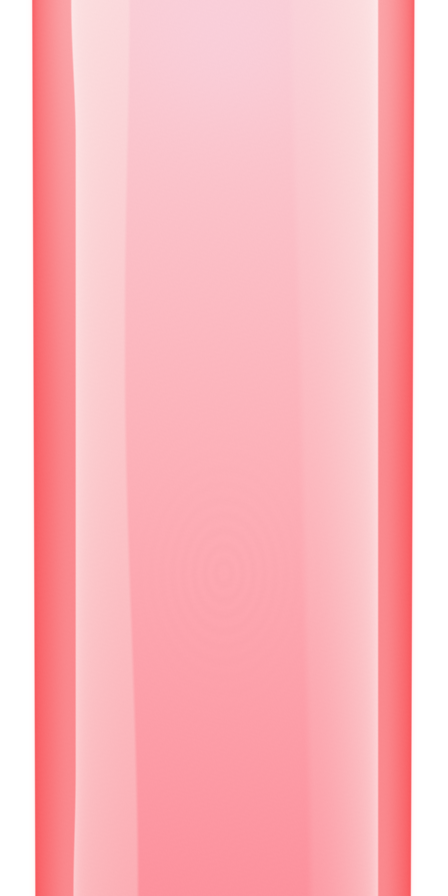
Give the GLSL for this background, as a WebGL 2 fragment shader.

```glsl
#version 300 es
precision highp float;
uniform vec2 u_resolution;
out vec4 outColor;

// Colours
const vec3 PAPER = vec3(1.0);
const vec3 CORE_TOP = vec3(0.980, 0.805, 0.835);
const vec3 CORE_MID = vec3(0.990, 0.695, 0.725);
const vec3 CORE_BOTTOM = vec3(0.990, 0.570, 0.615);
const vec3 SHEEN_TOP = vec3(0.985, 0.865, 0.870);
const vec3 SHEEN_MID = vec3(0.985, 0.800, 0.810);
const vec3 SHEEN_BOTTOM = vec3(0.985, 0.715, 0.735);
const vec3 SIDE_INNER = vec3(0.980, 0.535, 0.555);
const vec3 SIDE_OUTER = vec3(0.980, 0.410, 0.430);
const vec3 RIM = vec3(0.970, 0.290, 0.310);
const vec3 GLOW = vec3(0.975, 0.815, 0.865);

// Layout, as fractions of the canvas
const vec2 BODY_TOP = vec2(0.072, 0.925);
const vec2 BODY_BOTTOM = vec2(0.079, 0.917);
const vec2 PANEL = vec2(0.169, 0.844);
const vec2 CORE_EDGE_MID = vec2(0.279, 0.673);
const vec2 GLOW_CENTER = vec2(0.50, 0.97);
const vec2 RIPPLE_CENTER = vec2(0.50, 0.36);
const float RIM_WIDTH = 0.008;
const float GRAIN = 0.006;
const float RIPPLE = 0.004;

// Vertical blend through three colours
vec3 ramp(vec3 low, vec3 mid, vec3 high, float y) {
  return y < 0.5 ? mix(low, mid, y * 2.0) : mix(mid, high, y * 2.0 - 1.0);
}

// Smooth step of the given half width around an edge
float edge(float at, float x, float softness) {
  return smoothstep(at - softness, at + softness, x);
}

// Fine woven texture from layered sines
float grain(vec2 p) {
  float sum = 0.0;
  for (int i = 0; i < 4; i++) {
    p = mat2(0.8, 0.6, -0.6, 0.8) * p * 1.37;
    sum += sin(p.x + 1.7 * sin(p.y)) * cos(p.y * 0.9);
  }
  return sum * 0.25;
}

void main() {
  vec2 uv = gl_FragCoord.xy / u_resolution;
  float aa = 1.0 / u_resolution.x;

  // Slightly tapering outline and bowed panel borders
  vec2 body = mix(BODY_BOTTOM, BODY_TOP, uv.y);
  vec2 panel = PANEL;
  panel.x -= 0.010 * smoothstep(0.84, 1.0, uv.y) + 0.005 * smoothstep(0.14, 0.0, uv.y);
  vec2 core = CORE_EDGE_MID;
  core.x += 0.029 * smoothstep(0.6, 0.0, uv.y) + 0.010 * smoothstep(0.65, 1.0, uv.y);
  core.y += 0.020 * smoothstep(0.6, 0.0, uv.y) - 0.022 * smoothstep(0.5, 1.0, uv.y);

  // Centre with a faint glow at the top
  vec3 color = ramp(CORE_BOTTOM, CORE_MID, CORE_TOP, uv.y);
  vec2 glowOffset = (uv - GLOW_CENTER) / vec2(0.20, 0.10);
  color = mix(color, GLOW, 0.6 * exp(-dot(glowOffset, glowOffset)));

  // Pale bands: crisp on the left, gradual on the right
  vec3 sheen = ramp(SHEEN_BOTTOM, SHEEN_MID, SHEEN_TOP, uv.y);
  float leftBand = 1.0 - edge(core.x, uv.x, 0.005);
  leftBand *= mix(1.0, 0.75, smoothstep(panel.x, core.x, uv.x));
  float rightBand = 0.30 * edge(core.y, uv.x, 0.012)
    + 0.70 * smoothstep(core.y, panel.y, uv.x);
  color = mix(color, sheen, max(leftBand, rightBand));

  // Bright lines along the inner sides of the panel borders
  float leftLine = exp(-abs(uv.x - panel.x) / 0.014);
  float rightLine = exp(-abs(panel.y - uv.x) / 0.016);
  color = mix(color, PAPER, 0.30 * leftLine + 0.38 * rightLine);

  // Saturated sides, darkening towards the rim
  bool isLeft = uv.x < 0.5;
  float rimDistance = isLeft ? uv.x - body.x : body.y - uv.x;
  float sideWidth = isLeft ? panel.x - body.x : body.y - panel.y;
  float across = clamp(rimDistance / sideWidth, 0.0, 1.0);
  vec3 side = mix(SIDE_OUTER, SIDE_INNER, smoothstep(0.0, 0.9, across));
  side = mix(side, SHEEN_TOP, 0.32 * smoothstep(0.45, 1.0, uv.y) * (0.4 + 0.6 * across));
  side = mix(side, RIM, 0.65 * exp(-max(rimDistance, 0.0) / RIM_WIDTH));
  float inside = edge(panel.x, uv.x, 1.2 * aa) * (1.0 - edge(panel.y, uv.x, 1.2 * aa));
  color = mix(side, color, inside);

  // Quiet grain and arched ripples
  vec2 arch = (uv - RIPPLE_CENTER) * vec2(1.0, 1.4);
  float radius = length(arch);
  color += GRAIN * grain(uv * vec2(260.0, 520.0));
  color += RIPPLE * sin(radius * 260.0) * exp(-radius * radius * 40.0);

  // Body on plain ground with a thin soft halo
  float halo = 0.12 * exp(-max(-rimDistance, 0.0) / 0.004);
  vec3 ground = mix(PAPER, SIDE_INNER, halo);
  color = mix(ground, color, edge(0.0, rimDistance, aa));
  outColor = vec4(clamp(color, 0.0, 1.0), 1.0);
}
```
